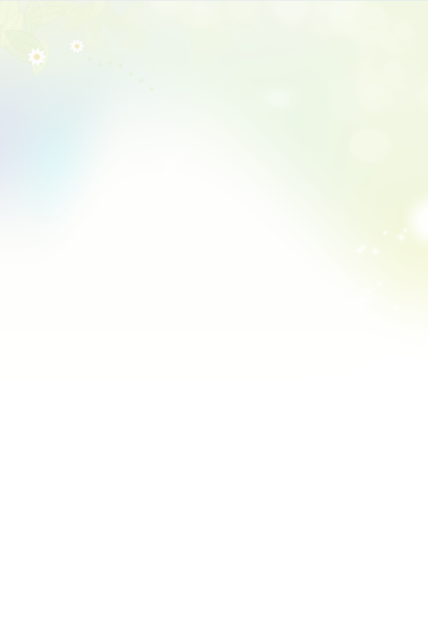
Write a Shadertoy shader that draws this background.

```glsl
float hash(float n) { return fract(sin(n * 91.35) * 4375.85); }

vec2 hash2(float n) { return vec2(hash(n), hash(n + 37.2)); }

float noise(vec2 p) {
    vec2 cell = floor(p), f = fract(p);
    f = f * f * (3.0 - 2.0 * f);
    float n = cell.x + cell.y * 17.0;
    return mix(mix(hash(n), hash(n + 1.0), f.x),
               mix(hash(n + 17.0), hash(n + 18.0), f.x), f.y);
}

float glow(vec2 p, vec2 center, vec2 size) {
    vec2 d = (p - center) / size;
    return exp(-dot(d, d));
}

float disc(vec2 p, vec2 center, float radius, float blur) {
    return 1.0 - smoothstep(radius - blur, radius + blur, length(p - center));
}

// Soft colour field, fading to white below a curved edge
vec3 backdrop(vec2 p) {
    vec3 color = mix(vec3(0.945, 0.965, 0.925), vec3(0.93, 0.968, 0.905),
                     smoothstep(0.02, 0.22, p.y));
    color = mix(color, vec3(0.945, 0.97, 0.89), smoothstep(0.65, 0.95, p.x));
    color = mix(color, vec3(0.95, 0.965, 0.80), glow(p, vec2(1.02, 0.74), vec2(0.25, 0.24)));
    color = mix(color, vec3(0.915, 0.955, 0.945), 0.8 * glow(p, vec2(0.27, 0.25), vec2(0.18, 0.2)));
    color = mix(color, vec3(0.88, 0.895, 0.945), glow(p, vec2(-0.04, 0.38), vec2(0.22, 0.25)));
    color = mix(color, vec3(0.85, 0.96, 0.97), 0.9 * glow(p, vec2(0.14, 0.42), vec2(0.10, 0.15)));

    float edge = mix(0.57, 0.36, smoothstep(0.08, 0.32, p.x)) + 0.4 * smoothstep(0.4, 1.0, p.x);
    float amount = 1.0 - smoothstep(edge - 0.28, edge + 0.08, p.y);
    vec3 ivory = mix(vec3(0.996, 0.996, 0.988), vec3(1.0), smoothstep(0.55, 1.0, p.y));
    return mix(ivory, color, amount);
}

// Pointed leaf with a midrib: x is coverage, y is line strength
vec2 leaf(vec2 p, vec2 center, float angle, float size, float aa) {
    vec2 q = p - center;
    q = vec2(cos(angle) * q.x + sin(angle) * q.y, cos(angle) * q.y - sin(angle) * q.x) / size;
    float d = (abs(q.y) - 0.42 * (1.0 - q.x * q.x)) * size;
    float cover = 1.0 - smoothstep(-aa, aa, d);
    float rib = 1.0 - smoothstep(0.0, 1.5 * aa, abs(q.y) * size);
    float rim = 1.0 - smoothstep(0.0, 2.0 * aa, abs(d));
    return vec2(cover, cover * max(0.6 * rib, rim));
}

vec3 daisy(vec3 color, vec2 p, vec2 center, float radius, float aa) {
    vec2 q = p - center;
    float petals = radius * (0.85 + 0.15 * cos(9.0 * atan(q.y, q.x)));
    color = mix(color, vec3(0.99), 1.0 - smoothstep(-aa, aa, length(q) - petals));
    return mix(color, vec3(0.96, 0.92, 0.76), disc(p, center, radius * 0.34, aa));
}

void mainImage(out vec4 fragColor, in vec2 fragCoord) {
    // Canvas widths, measured down from the top left corner
    vec2 p = vec2(fragCoord.x, iResolution.y - fragCoord.y) / iResolution.x;
    float aa = 1.0 / iResolution.x;
    vec3 color = backdrop(p);

    // Blurred foliage along the top
    float foliage = smoothstep(0.25, 0.8, noise(p * 19.0 + 4.0));
    color = mix(color, vec3(0.955, 0.975, 0.87),
                0.65 * foliage * glow(p, vec2(0.30, 0.05), vec2(0.28, 0.085)));
    color = mix(color, vec3(0.94, 0.962, 0.89), 0.75 * glow(p, vec2(0.06, 0.04), vec2(0.24, 0.11)));

    // Light discs along the top and upper right
    for (float i = 0.0; i < 16.0; i++) {
        vec2 r = hash2(i + 3.0);
        vec2 center = vec2(0.81 + 0.21 * r.x, 0.02 + 0.27 * r.y);
        color = mix(color, vec3(0.972, 0.982, 0.925),
                    0.33 * disc(p, center, 0.02 + 0.035 * hash(i + 70.0), 0.008));
        center = vec2(0.34 + 0.6 * r.y, 0.07 * r.x - 0.015);
        color = mix(color, vec3(0.975, 0.985, 0.945), 0.3 * disc(p, center, 0.035, 0.012));
    }
    float oval = disc(p * vec2(0.82, 1.0), vec2(0.709, 0.34), 0.04, 2.0 * aa);
    color = mix(color, vec3(0.963, 0.977, 0.915), 0.75 * oval);

    // Leaves, large in the corner and smaller outward
    for (float i = 0.0; i < 20.0; i++) {
        float along = fract(i * 0.618 + 0.05);
        float size = mix(0.065, 0.024, along) * (0.75 + 0.5 * hash(i + 5.0));
        vec2 center = vec2(0.33 * along, (0.17 - 0.12 * along) * hash(i + 19.0));
        vec2 shape = leaf(p, center, 0.3 + 2.6 * hash(i + 41.0), size, aa);
        vec3 green = mix(vec3(0.925, 0.955, 0.86), vec3(0.965, 0.98, 0.89), hash(i + 8.0));
        color = mix(color, green, shape.x * mix(0.75, 0.3, along));
        color = mix(color, vec3(0.88, 0.915, 0.83), 0.4 * shape.y * (1.0 - along));
    }
    // Fine sprig trailing from the foliage
    for (float i = 0.0; i < 7.0; i++) {
        vec2 bud = vec2(0.21 + 0.024 * i, 0.145 + 0.0017 * i * i + 0.014 * (hash(i) - 0.5));
        color = mix(color, vec3(0.90, 0.935, 0.83), 0.65 * disc(p, bud, 0.004, 2.0 * aa));
    }
    color = daisy(color, p, vec2(0.086, 0.133), 0.021, aa);
    color = daisy(color, p, vec2(0.180, 0.108), 0.016, aa);

    // White glows and small sparkles
    float light = 0.95 * disc(p, vec2(1.01, 0.516), 0.048, 0.028);
    light += 0.65 * glow(p, vec2(0.40, 0.38), vec2(0.018));
    light += 0.45 * glow(p, vec2(0.65, 0.23), vec2(0.035, 0.022));
    light += 0.9 * glow(p, vec2(0.848, 0.701), vec2(0.015, 0.010));
    light += 0.7 * glow(p, vec2(0.92, 0.86), vec2(0.09, 0.055));
    for (float i = 0.0; i < 11.0; i++) {
        vec2 spot = vec2(0.80, 0.53) + vec2(0.16, 0.19) * vec2(fract(i * 0.618 + 0.3), hash(i + 52.0));
        light += 0.85 * glow(p, spot, vec2(0.004 + 0.004 * hash(i + 12.0)));
    }
    color = mix(color, vec3(1.0), clamp(light, 0.0, 1.0));

    // Hairline at the top
    color = mix(color, vec3(0.89, 0.92, 0.93), 0.7 * (1.0 - smoothstep(0.001, 0.003, p.y)));
    fragColor = vec4(color, 1.0);
}
```
